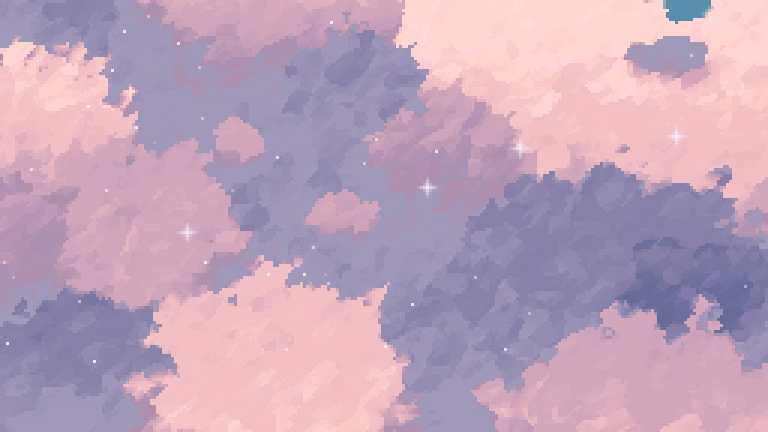
Reproduce this texture procedurally as a WebGL 1 fragment shader.

```glsl
precision highp float;
// Pixelated painterly sky: pink and lavender clouds with small sparkling stars.
uniform vec2 u_resolution;

const float BLOCKS = 144.0; // pixel blocks per canvas height

vec2 hash2(vec2 p) {
  vec2 k = vec2(dot(p, vec2(127.1, 311.7)), dot(p, vec2(269.5, 183.3)));
  return fract(sin(k) * 43758.55);
}

// Cellular noise: xy = nearest cell point, z = distance to it
vec3 cellular(vec2 p) {
  vec2 base = floor(p);
  vec3 best = vec3(0.0, 0.0, 9.0);
  for (int j = -1; j <= 1; j++) {
    for (int i = -1; i <= 1; i++) {
      vec2 cell = base + vec2(float(i), float(j));
      vec2 point = cell + hash2(cell);
      float d = distance(p, point);
      if (d < best.z) best = vec3(point, d);
    }
  }
  return best;
}

// Layered round lumps, negative on the bulges
float billow(vec2 p) {
  float sum = cellular(p * 8.0).z + 0.5 * cellular(p * 18.0 + 5.0).z;
  sum += 0.25 * cellular(p * 41.0 + 9.0).z;
  return sum / 1.75 - 0.42;
}

vec2 wobble(vec2 p) {
  return sin(p.yx * 31.0 + sin(p * 17.0) * 2.0) + 0.5 * sin(p.yx * 73.0 + p * 40.0);
}

// Snaps a point towards its brush dab; z = random tint of the dab
vec3 dab(vec2 p, float freq) {
  vec2 along = vec2(0.82, 0.57), across = vec2(-0.57, 0.82);
  vec2 stretch = vec2(0.7, 1.2) * freq;
  vec2 q = vec2(dot(p, along), dot(p, across)) * stretch;
  vec3 cell = cellular(q + wobble(p) * 0.16);
  vec2 shift = (cell.xy - q) / stretch;
  vec2 centre = p + along * shift.x + across * shift.y;
  return vec3(mix(p, centre, 0.6), hash2(cell.xy * 3.7).x - 0.5);
}

// Paints a cloud over the tone: crisp crown, soft base; shade = base and crown tone
void cloud(inout float tone, vec2 p, float lump, vec2 centre, vec2 size, vec2 shade) {
  vec2 q = (p - centre) / size;
  float soft = mix(0.42, 0.04, smoothstep(-0.5, 0.3, q.y));
  float cover = 1.0 - smoothstep(1.0 - soft, 1.0 + soft, length(q) + lump);
  tone = mix(tone, mix(shade.x, shade.y, smoothstep(-0.8, 0.8, q.y)), cover);
}

vec3 palette(float t) {
  vec3 c = mix(vec3(0.41, 0.42, 0.60), vec3(0.53, 0.50, 0.66), smoothstep(-0.06, 0.09, t));
  c = mix(c, vec3(0.63, 0.60, 0.73), smoothstep(0.10, 0.27, t));
  c = mix(c, vec3(0.68, 0.56, 0.68), smoothstep(0.34, 0.45, t));
  c = mix(c, vec3(0.82, 0.65, 0.73), smoothstep(0.44, 0.60, t));
  c = mix(c, vec3(0.95, 0.75, 0.77), smoothstep(0.62, 0.80, t));
  c = mix(c, vec3(1.00, 0.84, 0.82), smoothstep(0.82, 0.97, t));
  return mix(c, vec3(1.00, 0.93, 0.87), smoothstep(1.00, 1.20, t));
}

void main() {
  vec2 block = floor(gl_FragCoord.xy / u_resolution.y * BLOCKS);
  vec2 p = (block + 0.5) / BLOCKS;

  // Broad and fine brush dabs
  vec3 broad = dab(p, 22.0);
  vec3 fine = dab(mix(p, broad.xy, 0.4), 48.0);
  vec2 s = fine.xy;

  // Cloud edge lumps, with a few loose crumbs
  float lump = billow(s) * 0.8;
  float crumb = step(0.95, hash2(floor(block / 2.0)).x);
  lump -= 0.16 * crumb * smoothstep(0.2, 0.9, sin(p.x * 9.0 + 2.0) * sin(p.y * 8.0));

  // Cloud masses from back to front
  float tone = 0.24 + 0.07 * sin(s.x * 7.0 + 3.0 * s.y) * sin(s.y * 9.0 - s.x * 4.0);
  cloud(tone, s, lump, vec2(0.70, 0.98), vec2(0.34, 0.24), vec2(0.42, 0.82));
  cloud(tone, s, lump, vec2(1.66, 0.74), vec2(0.27, 0.34), vec2(0.76, 0.95));
  cloud(tone, s, lump, vec2(1.30, 0.86), vec2(0.38, 0.32), vec2(0.80, 1.06));
  cloud(tone, s, lump, vec2(1.56, 0.86), vec2(0.09, 0.05), vec2(0.45, 0.30));
  cloud(tone, s, lump, vec2(0.80, 0.70), vec2(0.18, 0.24), vec2(0.24, 0.20));
  cloud(tone, s, lump, vec2(1.03, 0.63), vec2(0.19, 0.17), vec2(0.38, 0.58));
  cloud(tone, s, lump, vec2(0.56, 0.66), vec2(0.06, 0.07), vec2(0.52, 0.66));
  cloud(tone, s, lump, vec2(0.80, 0.50), vec2(0.07, 0.05), vec2(0.50, 0.60));
  cloud(tone, s, lump, vec2(0.08, 0.66), vec2(0.24, 0.21), vec2(0.58, 0.88));
  cloud(tone, s, lump, vec2(0.08, 0.40), vec2(0.24, 0.18), vec2(0.36, 0.52));
  cloud(tone, s, lump, vec2(0.34, 0.46), vec2(0.21, 0.21), vec2(0.66, 0.60));
  cloud(tone, s, lump, vec2(1.45, 0.36), vec2(0.37, 0.24), vec2(0.18, 0.12));
  cloud(tone, s, lump, vec2(1.62, 0.33), vec2(0.18, 0.13), vec2(-0.06, 0.02));
  cloud(tone, s, lump, vec2(0.18, 0.13), vec2(0.25, 0.19), vec2(0.28, 0.09));
  cloud(tone, s, lump, vec2(1.52, 0.03), vec2(0.38, 0.24), vec2(0.78, 0.60));
  cloud(tone, s, lump, vec2(0.64, 0.09), vec2(0.29, 0.29), vec2(0.90, 0.78));
  tone += broad.z * 0.10 + fine.z * 0.07 - lump * 0.10;
  vec3 color = palette(tone);

  // Gap of open sky at the top
  float gap = length((s - vec2(1.58, 1.0)) / vec2(0.06, 0.05)) + lump;
  color = mix(color, vec3(0.34, 0.56, 0.68), 1.0 - smoothstep(0.95, 1.05, gap));

  // Stars: single blocks, the first few as four-pointed sparkles
  for (int i = 0; i < 44; i++) {
    vec2 seed = vec2(float(i), 7.3);
    vec2 star = floor(hash2(seed) * vec2(1.75, 0.85) * BLOCKS + vec2(0.0, 0.12 * BLOCKS));
    vec2 o = abs(block - star);
    float glow = step(o.x + o.y, 0.5) * mix(0.2, 0.95, hash2(seed + 3.0).x);
    if (i < 4) {
      float ray = step(min(o.x, o.y), 0.5) * max(0.0, 1.0 - (o.x + o.y) / 4.0);
      glow = max(ray * 0.9, 0.75 * exp(-0.5 * dot(o, o)));
    }
    color = mix(color, vec3(0.97, 0.94, 1.0), glow);
  }
  gl_FragColor = vec4(color, 1.0);
}
```
